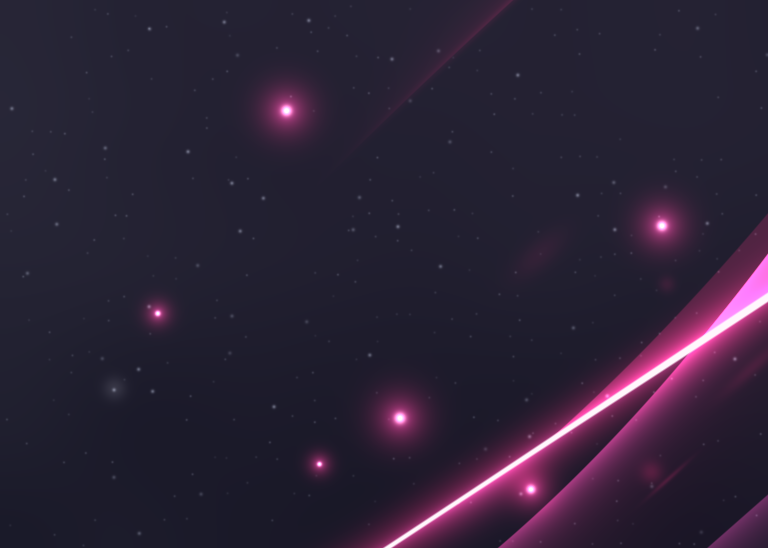
Reproduce this background procedurally as a Shadertoy shader.

```glsl
// A dusky night field with hashed dust, glowing magenta stars and curved light
// ribbons crossed by one white beam. Ribbons are parabolas with a crisp upper
// edge and a soft falloff below; one unit of length is the canvas height.

const vec3 WINE = vec3(0.42, 0.045, 0.16);
const vec3 MAGENTA = vec3(0.68, 0.20, 0.49);
const vec3 PINK = vec3(0.90, 0.46, 0.74);

float hash(vec2 p) {
    vec3 q = fract(vec3(p.xyx) * 0.1031);
    q += dot(q, q.yzx + 33.33);
    return fract((q.x + q.y) * q.z);
}

float noise(vec2 p) {
    vec2 i = floor(p), f = fract(p);
    f = f * f * (3.0 - 2.0 * f);
    return mix(mix(hash(i), hash(i + vec2(1, 0)), f.x),
               mix(hash(i + vec2(0, 1)), hash(i + vec2(1, 1)), f.x), f.y);
}

float gauss(float d, float width) {
    return exp(-d * d / (width * width));
}

// Approximate distance below y = start.y + slope * u + bend * u * u
float belowCurve(vec2 p, vec2 start, float slope, float bend) {
    float u = p.x - start.x;
    float tangent = slope + 2.0 * bend * u;
    float height = start.y + u * (slope + bend * u);
    return (height - p.y) / sqrt(1.0 + tangent * tangent);
}

// Crisp on the upper side, fading below
float ribbon(float depth, float fade, float aa) {
    return smoothstep(-aa, aa, depth) * exp(-max(depth, 0.0) / fade);
}

// One speck per grid cell, only some of them lit
float dust(vec2 p, float cells, float density, float radius) {
    vec2 id = floor(p * cells);
    vec2 center = 0.2 + 0.6 * vec2(hash(id + 3.7), hash(id + 19.2));
    float d = length(fract(p * cells) - center) / cells;
    float lit = step(1.0 - density, hash(id + 47.1));
    return lit * gauss(d, radius) * (0.35 + 0.65 * hash(id + 71.5));
}

vec3 star(vec2 p, vec2 center, float size) {
    float d = length(p - center) / size;
    return WINE * 0.55 * gauss(d, 0.053)
         + MAGENTA * 1.05 * exp(-d / 0.016)
         + vec3(0.8) * gauss(d, 0.0085);
}

// Faint elongated smear lying along the ribbons
float smear(vec2 p, vec2 center, vec2 radii) {
    vec2 along = normalize(vec2(1.0, 0.9));
    vec2 q = p - center;
    vec2 local = vec2(dot(q, along), dot(q, vec2(-along.y, along.x)));
    return gauss(length(local / radii), 1.0);
}

void mainImage(out vec4 fragColor, in vec2 fragCoord) {
    vec2 p = fragCoord / iResolution.y;
    float aa = 1.0 / iResolution.y;

    // Night gradient with a little haze
    vec3 color = mix(vec3(0.095, 0.09, 0.15), vec3(0.138, 0.128, 0.195),
                     smoothstep(0.0, 0.85, p.y));
    color += vec3(0.014, 0.018, 0.017) * (1.0 - smoothstep(0.0, 0.6, p.x));
    color += 0.016 * (noise(p * 4.0) - 0.5);

    // Dust and one grey cloud
    float specks = 0.32 * dust(p, 13.0, 0.22, 0.0034)
                 + 0.14 * dust(p + 5.3, 27.0, 0.28, 0.0022);
    color += specks * vec3(0.9, 0.95, 1.0);
    color += 0.10 * gauss(length(p - vec2(0.209, 0.291)), 0.02);

    // Faint wine traces
    float trace = belowCurve(p, vec2(0.565, 0.645), 1.0, -0.12);
    float traceFade = smoothstep(0.52, 0.95, p.x) * smoothstep(0.55, 0.8, p.y);
    color += WINE * traceFade * (0.28 * ribbon(-trace, 0.035, aa)
                               + 0.14 * gauss(trace, 0.007));
    color += WINE * 0.17 * smear(p, vec2(0.984, 0.535), vec2(0.06, 0.025));
    color += WINE * 0.25 * smear(p, vec2(1.217, 0.481), vec2(0.015));
    color += WINE * 0.40 * smear(p, vec2(1.189, 0.138), vec2(0.02));
    color += WINE * 0.35 * smear(p, vec2(1.220, 0.126), vec2(0.045, 0.004));
    color += WINE * 0.25 * smear(p, vec2(1.375, 0.330), vec2(0.07, 0.012));

    // Ribbons
    float beam = belowCurve(p, vec2(0.710, 0.002), 0.659, 0.0);
    float veil = belowCurve(p, vec2(0.993, 0.189), 0.883, 0.366);
    float fold = belowCurve(p, vec2(0.911, 0.002), 0.853, 0.484);
    float corner = belowCurve(p, vec2(1.293, 0.002), 0.88, 0.0);
    float aboveBeam = smoothstep(aa, -aa, beam);
    float rise = smoothstep(0.8, 1.4, p.x);

    float veilMask = smoothstep(-aa, aa, veil) * aboveBeam;
    color += veilMask * (WINE * 0.42 + MAGENTA * 0.55 * exp(beam / 0.028));
    float foldLight = ribbon(fold, 0.032, aa);
    color += MAGENTA * foldLight * mix(0.55, 0.75, rise);
    color += PINK * smoothstep(-aa, aa, fold) * aboveBeam * 0.38;
    color += WINE * 0.30 * ribbon(fold, 0.10, aa);
    color += MAGENTA * 0.50 * ribbon(corner, 0.045, aa);

    // Beam halo, the lower spill near its foot, and the white core
    float spill = gauss(p.x - 0.90, 0.13);
    color += MAGENTA * 0.55 * spill * ribbon(beam, 0.026, aa);
    color += WINE * 0.60 * gauss(beam, 0.048);
    color += MAGENTA * 0.65 * exp(-abs(beam) / 0.011);

    // Glowing stars
    color += star(p, vec2(0.523, 0.798), 1.0);
    color += star(p, vec2(1.208, 0.588), 0.95);
    color += star(p, vec2(0.730, 0.237), 1.05);
    color += star(p, vec2(0.969, 0.107), 0.8);
    color += star(p, vec2(0.288, 0.428), 0.5);
    color += star(p, vec2(0.583, 0.153), 0.45);

    float halfWidth = mix(0.0035, 0.0065, rise);
    float core = 1.0 - smoothstep(halfWidth - aa, halfWidth + 1.5 * aa, abs(beam));
    color = mix(color, vec3(1.0, 0.97, 0.99), core);
    fragColor = vec4(clamp(color, 0.0, 1.0), 1.0);
}
```
